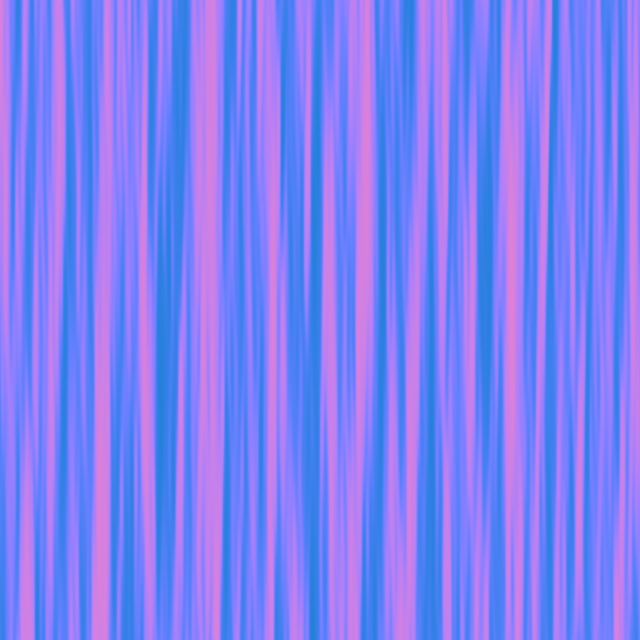
Reproduce this texture map procedurally as a WebGL 1 fragment shader.

```glsl
precision highp float;

uniform vec2 u_resolution;

const float TAU = 6.28319;
const int WAVE_COUNT = 88;
const float MIN_FREQUENCY = 4.0;   // cycles across the canvas
const float OCTAVES = 5.0;
const float MAX_TILT = 0.82;       // largest sideways part of the normal
const float SLOPE_STRENGTH = 0.63;

float hash(float n, float seed) {
  return fract(sin(n * 12.9898 + seed * 78.233) * 43758.5);
}

// Share of each wave, strongest for mid-width streaks; t runs from wide to fine.
float waveWeight(float t, float peak, float falloff) {
  float d = (t - peak) * falloff;
  return exp(-d * d);
}

// Layered sines, dense across and slow along the fibres, with unit variance.
float fibreSlope(vec2 p) {
  float sum = 0.0;
  float power = 0.0;
  for (int i = 0; i < WAVE_COUNT; i++) {
    float n = float(i) + 1.0;
    float t = (float(i) + hash(n, 1.0)) / float(WAVE_COUNT);
    float across = MIN_FREQUENCY * exp2(OCTAVES * t);
    float drift = hash(n, 2.0) + hash(n, 3.0) - 1.0;
    float along = drift * (0.5 + across / 20.0);
    float weight = waveWeight(t, 0.46, 2.15);
    float phase = hash(n, 4.0);
    sum += weight * sin(TAU * (across * p.x + along * p.y + phase));
    power += 0.5 * weight * weight;
  }
  return sum / sqrt(power);
}

// Softly limited sideways tilt, completed to a unit normal.
vec3 normalFromSlope(float slope, float limit) {
  float x = limit * slope / sqrt(1.0 + slope * slope);
  return vec3(x, 0.0, sqrt(1.0 - x * x));
}

vec3 encodeNormal(vec3 normal) {
  return 0.5 + 0.5 * normal;
}

void main() {
  vec2 uv = gl_FragCoord.xy / u_resolution;
  float slope = SLOPE_STRENGTH * fibreSlope(uv);
  gl_FragColor = vec4(encodeNormal(normalFromSlope(slope, MAX_TILT)), 1.0);
}
```
